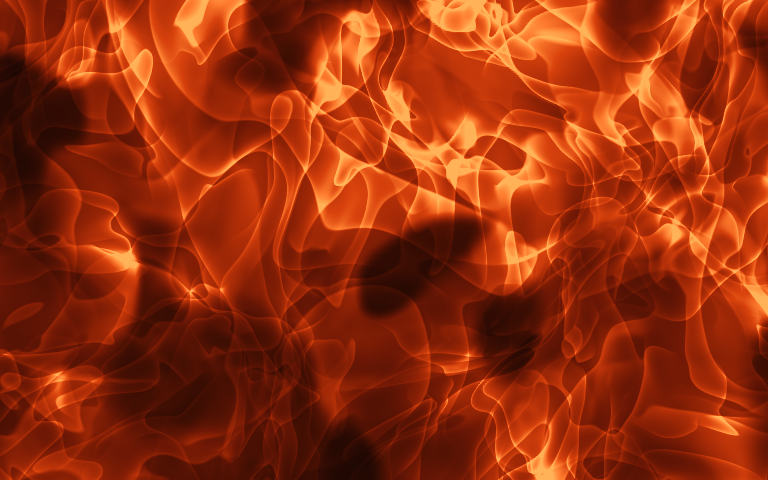
Reproduce this texture procedurally as a Shadertoy shader.

```glsl
// Wall of fire: many translucent flame sheets laid over each other.
// Each sheet is a sawtooth of warped noise, sharp and bright on its rim and
// fading inward; a broad glow and dark pockets vary the heat underneath.

const int   SHEETS       = 13;
const float FIRST_SCALE  = 2.6;   // noise cells per canvas height
const float SCALE_STEP   = 0.42;  // added scale for each further sheet
const float STRETCH      = 0.5;   // lengthens the tongues along their axis
const float MAX_TILT     = 1.0;   // radians to either side of upright
const float CURL         = 1.15;  // strength of the sheet warp
const float FOLDS        = 2.3;   // rims per unit of noise
const float RIM_WIDTH    = 0.035;
const float BASE_HEAT    = 0.34;
const float SHEET_HEAT   = 0.27;
const float POCKET_DEPTH = 0.6;

// Heat ramp, where the red channel is also the heat of each stop
const int STOPS = 8;
const vec3 RAMP[STOPS] = vec3[STOPS](
    vec3(0.07, 0.02, 0.01), vec3(0.27, 0.06, 0.01),
    vec3(0.42, 0.09, 0.02), vec3(0.55, 0.13, 0.02),
    vec3(0.69, 0.18, 0.03), vec3(0.85, 0.26, 0.05),
    vec3(0.97, 0.45, 0.16), vec3(1.15, 0.70, 0.34));

float hash(vec2 p) {
    return fract(sin(dot(p, vec2(127.1, 311.7))) * 43758.5453);
}

float noise(vec2 p) {
    vec2 i = floor(p), f = fract(p);
    f = f * f * f * (f * (f * 6.0 - 15.0) + 10.0);
    return mix(mix(hash(i), hash(i + vec2(1, 0)), f.x),
               mix(hash(i + vec2(0, 1)), hash(i + vec2(1, 1)), f.x), f.y);
}

vec2 swirl(vec2 p) {
    return vec2(noise(p), noise(p + vec2(37.2, 11.9))) - 0.5;
}

mat2 rotation(float a) {
    return mat2(cos(a), sin(a), -sin(a), cos(a));
}

// One flame sheet: thin bright rims with a glow fading to one side
float flameSheet(vec2 p, float seed) {
    float tilt = (hash(vec2(seed, 3.7)) * 2.0 - 1.0) * MAX_TILT;
    vec2 q = rotation(tilt) * p * (FIRST_SCALE + SCALE_STEP * seed);
    q += seed * vec2(17.3, 9.1);
    q += CURL * swirl(q * 0.9);
    q += 0.4 * CURL * swirl(q * 2.1 + 5.0);
    q.y *= STRETCH;

    float level = noise(q * 1.3) * FOLDS + hash(vec2(seed, 8.2));
    float depth = fract(level);
    float rimWidth = clamp(fwidth(level) * 1.2, RIM_WIDTH, 0.5);
    float glow = 0.65 * exp(-4.0 * depth) + 0.35 * exp(-20.0 * depth);
    float rim = smoothstep(1.0 - rimWidth, 1.0, depth);

    // Patches where the sheet burns, so that rims taper off into wisps
    float patchy = smoothstep(0.28, 0.8, noise(q * 1.7 + 51.0));
    return max(glow, rim) * patchy;
}

// Broad hot and dim zones with a few nearly black pockets
float broadGlow(vec2 p) {
    vec2 q = p + 0.22 * swirl(p * 5.0);
    float zones = 0.62 * noise(q * 2.6 + 4.0) + 0.38 * noise(q * 6.0 + 20.0);
    float pocket = smoothstep(0.6, 0.88, noise(q * vec2(5.5, 4.0) + 70.0));
    return (1.08 + 1.25 * (zones - 0.5)) * (1.0 - POCKET_DEPTH * pocket);
}

vec3 fireColor(float heat) {
    vec3 color = RAMP[0];
    for (int i = 1; i < STOPS; i++) {
        float low = RAMP[i - 1].r, high = RAMP[i].r;
        color = mix(color, RAMP[i], clamp((heat - low) / (high - low), 0.0, 1.0));
    }
    return min(color, 1.0);
}

void mainImage(out vec4 fragColor, in vec2 fragCoord) {
    vec2 p = fragCoord / iResolution.y;

    // A shared draft bends all the sheets together
    vec2 drafted = p + 0.16 * swirl(p * 3.0 + 2.0);

    float sheets = 0.0;
    for (int i = 0; i < SHEETS; i++) {
        sheets += flameSheet(drafted, float(i));
    }

    float heat = broadGlow(p) * (BASE_HEAT + SHEET_HEAT * sheets);
    fragColor = vec4(fireColor(heat), 1.0);
}
```
